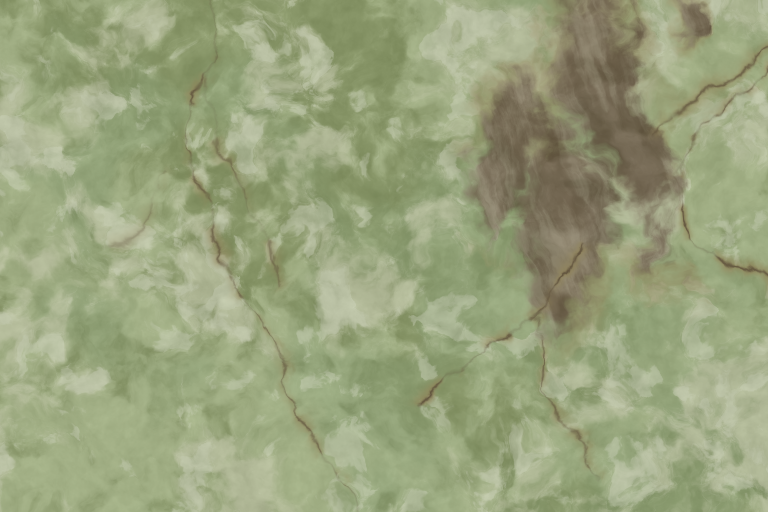
Reproduce this texture procedurally as a WebGL 2 fragment shader.

```glsl
#version 300 es
precision highp float;

uniform vec2 u_resolution;
out vec4 fragColor;

const vec3 DEEP_GREEN = vec3(0.530, 0.585, 0.405);
const vec3 MAIN_GREEN = vec3(0.622, 0.675, 0.510);
const vec3 COOL_GREEN = vec3(0.550, 0.625, 0.460);
const vec3 PALE_CLOUD = vec3(0.700, 0.725, 0.600);
const vec3 WHITE_FLECK = vec3(0.760, 0.785, 0.690);
const vec3 BROWN = vec3(0.415, 0.360, 0.285);
const vec3 GREY_BROWN = vec3(0.535, 0.495, 0.415);
const vec3 OCHRE = vec3(0.570, 0.520, 0.350);
const vec3 VEIN_DARK = vec3(0.350, 0.295, 0.220);
const float WARP = 0.09;
const float VEIN_WIDTH = 0.0030;
const float HALO_WIDTH = 0.013;
const float GRAIN = 0.10;

vec3 hash3(vec2 p) {
  vec3 h = fract(p.xyx * vec3(0.1031, 0.1030, 0.0973));
  h += dot(h, h.yxz + 33.33);
  return fract((h.xxy + h.yzz) * h.zyx);
}

// x: smoothly blended cell value, y: distance to the nearest cell centre
vec2 cells(vec2 p) {
  vec2 id = floor(p), f = p - id;
  float total = 0.0, weight = 0.0, nearest = 2.0;
  for (int j = -1; j <= 1; j++)
    for (int i = -1; i <= 1; i++) {
      vec2 o = vec2(i, j);
      vec3 h = hash3(id + o + 57.0);
      vec2 r = o + 0.15 + 0.7 * h.xy - f;
      float d2 = dot(r, r), w = exp(-7.0 * d2);
      total += w * h.z;
      weight += w;
      nearest = min(nearest, d2);
    }
  return vec2(total / weight, sqrt(nearest));
}

// Layered cellular noise, centred on 0.5
float cloud(vec2 p) {
  float sum = 0.0, amp = 0.516;
  for (int i = 0; i < 5; i++) {
    sum += amp * cells(p).x;
    p = mat2(1.6, 1.2, -1.2, 1.6) * p + 11.7;
    amp *= 0.5;
  }
  return sum;
}

float segment(vec2 p, vec2 a, vec2 b) {
  vec2 pa = p - a, ba = b - a;
  return length(pa - ba * clamp(dot(pa, ba) / dot(ba, ba), 0.0, 1.0));
}

// Core and halo strength of a bent crack
vec2 vein(vec2 p, vec2 a, vec2 b, vec2 c, float strength) {
  float d = min(segment(p, a, b), segment(p, b, c));
  return strength * exp(-pow(vec2(d) / vec2(VEIN_WIDTH, HALO_WIDTH), vec2(2.0)));
}

// Positive inside a tilted ellipse, 1 at its centre
float stain(vec2 p, vec2 centre, vec2 radius, float angle) {
  float c = cos(angle), s = sin(angle);
  return 1.0 - length(mat2(c, -s, s, c) * (p - centre) / radius);
}

void main() {
  vec2 p = gl_FragCoord.xy / u_resolution.y;
  vec2 drift = vec2(cloud(p * 6.0), cloud(p * 6.0 + 23.0)) - 0.5;
  vec2 q = p + WARP * drift;

  // Translucent green body
  float tone = cloud(q * 2.8 + 5.0);
  float fine = cloud(q * 24.0 + 3.0);
  float speck = cloud(q * 17.0 + 71.0);
  vec3 col = mix(DEEP_GREEN, MAIN_GREEN, smoothstep(0.36, 0.60, tone + 0.35 * (fine - 0.5)));
  float cool = smoothstep(0.46, 0.70, cloud(q * 3.1 + 41.0) + 0.16 * (p.x - 0.75));
  col = mix(col, COOL_GREEN, 0.55 * cool);

  // Billowing pale clouds, broken into small lumps
  float puff = cells(q * 13.0 + 0.5 * drift).y;
  float billow = cloud(q * 6.0 + 17.0) + 0.18 * (0.45 - puff) + 0.40 * (fine - 0.5);
  float pale = smoothstep(0.47, 0.74, billow);
  col = mix(col, PALE_CLOUD, 0.85 * pale);

  // Small flecks and wispy threads
  float fleck = smoothstep(0.60, 0.72, speck + 0.45 * (billow - 0.5));
  float thread = 1.0 - smoothstep(0.0, 0.04, abs(speck - 0.5));
  col = mix(col, WHITE_FLECK, 0.5 * fleck + 0.16 * thread * smoothstep(0.38, 0.6, billow));
  col += GRAIN * (fine - 0.5) + 0.5 * GRAIN * (cloud(p * 48.0) - 0.5);

  // Brown mineral stain with streaks and an ochre border
  vec2 s = p + 0.13 * drift + 0.03 * (fine - 0.5);
  float field = stain(s, vec2(1.20, 0.80), vec2(0.085, 0.31), 0.30);
  field = max(field, stain(s, vec2(1.01, 0.70), vec2(0.075, 0.17), -0.25));
  field = max(field, stain(s, vec2(1.11, 0.55), vec2(0.095, 0.18), -0.10));
  field = max(field, stain(s, vec2(1.35, 0.97), vec2(0.040, 0.09), 0.10) - 0.30);
  field += 0.9 * (speck - 0.5);
  float border = smoothstep(-0.50, 0.05, field) * smoothstep(0.35, 0.7, cloud(q * 8.0 + 90.0));
  float along = dot(p, vec2(0.30, -0.95)), across = dot(p, vec2(0.95, 0.30));
  float streak = cloud(vec2(across * 50.0, along * 6.0) + 3.0 * drift);
  float mottle = smoothstep(0.36, 0.68, mix(streak, cloud(q * 11.0 + 60.0), 0.5));
  col = mix(col, OCHRE, 0.5 * border);
  vec3 mineral = mix(BROWN, GREY_BROWN, mottle) + 0.16 * (fine - 0.5);
  col = mix(col, mineral, 0.90 * smoothstep(-0.14, 0.36, field));

  // Cracks, roughened by noise and layered sines
  vec2 v = p + 0.07 * drift + 0.022 * (vec2(fine, speck) - 0.5);
  v += 0.004 * sin(p.yx * 37.0 + 2.0 * sin(p * 21.0));
  vec2 k = vein(v, vec2(0.414, 1.05), vec2(0.41, 0.85), vec2(0.37, 0.75), 0.85);
  k = max(k, vein(v, vec2(0.37, 0.75), vec2(0.45, 0.45), vec2(0.54, 0.33), 0.70));
  k = max(k, vein(v, vec2(0.54, 0.33), vec2(0.58, 0.17), vec2(0.74, -0.04), 0.70));
  k = max(k, vein(v, vec2(0.41, 0.85), vec2(0.47, 0.63), vec2(0.57, 0.45), 0.50));
  k = max(k, vein(v, vec2(0.33, 0.67), vec2(0.29, 0.57), vec2(0.20, 0.52), 0.30));
  k = max(k, vein(v, vec2(1.55, 0.95), vec2(1.38, 0.83), vec2(1.27, 0.75), 0.75));
  k = max(k, vein(v, vec2(1.55, 0.90), vec2(1.40, 0.80), vec2(1.31, 0.67), 0.75));
  k = max(k, vein(v, vec2(1.30, 0.66), vec2(1.38, 0.53), vec2(1.55, 0.42), 0.90));
  k = max(k, vein(v, vec2(1.15, 0.53), vec2(1.05, 0.39), vec2(0.82, 0.20), 0.95));
  k = max(k, vein(v, vec2(1.05, 0.39), vec2(1.06, 0.25), vec2(1.16, 0.07), 0.65));
  float patchy = smoothstep(0.32, 0.62, cloud(p * 15.0 + 31.0));
  col = mix(col, OCHRE, 0.8 * k.y * patchy);
  col = mix(col, VEIN_DARK, 0.85 * k.x * mix(0.25, 1.0, patchy));

  fragColor = vec4(clamp(col, 0.0, 1.0), 1.0);
}
```
